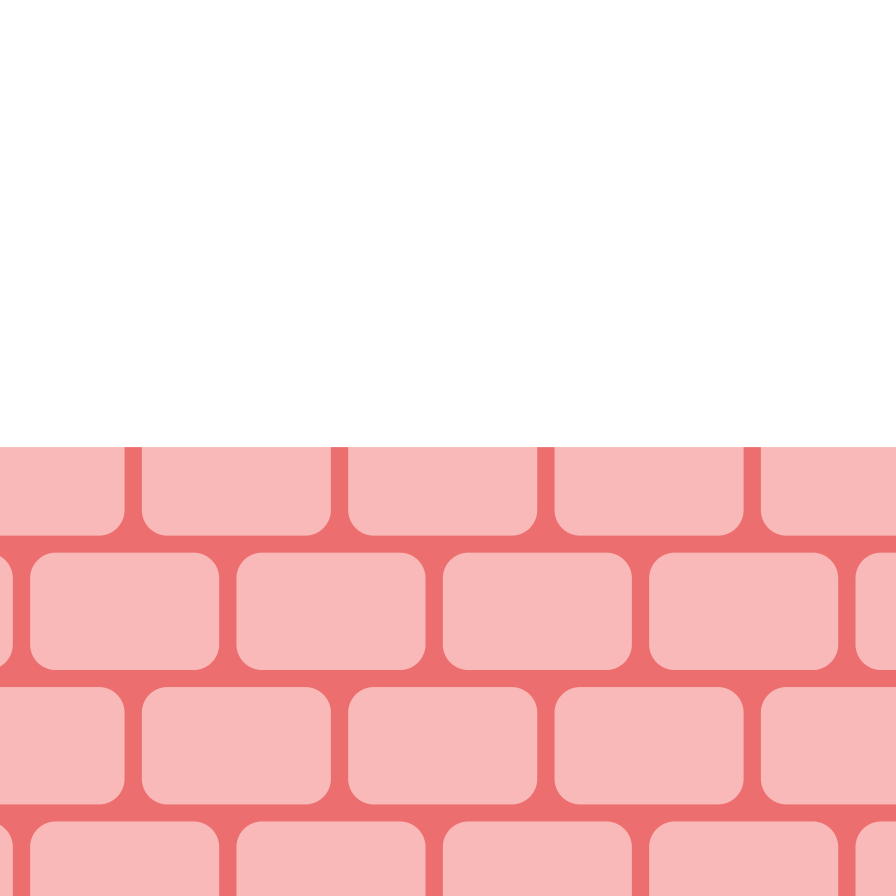
Write a Shadertoy shader that draws this pattern.

```glsl
// A pink wall of rounded bricks in a staggered bond, below an empty white field.

// Signed distance to a box with rounded corners.
float roundedBox(vec2 p, vec2 halfSize, float radius) {
    vec2 q = abs(p) - halfSize + radius;
    return length(max(q, 0.0)) + min(max(q.x, q.y), 0.0) - radius;
}

// Distance to the nearest brick; odd rows are shifted sideways.
float brickDistance(vec2 p) {
    vec2 pitch = vec2(0.2303, 0.15);
    p -= vec2(0.1391, 0.0177);
    float row = floor(p.y / pitch.y + 0.5);
    p.x -= 0.1247 * mod(row, 2.0);
    vec2 cell = (fract(p / pitch + 0.5) - 0.5) * pitch;
    return roundedBox(cell, vec2(0.1055, 0.0655), 0.0286);
}

// Coverage of the inside of a shape, smoothed over one pixel.
float coverage(float dist, float pixel) {
    return clamp(0.5 - dist / pixel, 0.0, 1.0);
}

void mainImage(out vec4 fragColor, in vec2 fragCoord) {
    float pixel = 1.0 / iResolution.y;
    vec2 uv = fragCoord * pixel;

    vec3 mortar = vec3(0.928, 0.432, 0.432);
    vec3 brick = vec3(0.976, 0.725, 0.725);

    // Bricks over mortar, cut off at the top of the wall.
    vec3 wall = mix(mortar, brick, coverage(brickDistance(uv), pixel));
    vec3 color = mix(vec3(1.0), wall, coverage(uv.y - 0.501, pixel));

    fragColor = vec4(color, 1.0);
}
```
